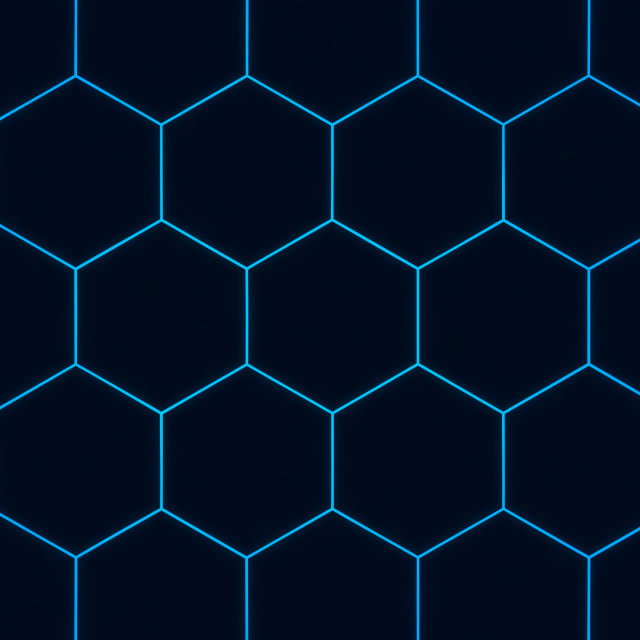
Write a Shadertoy shader that draws this pattern.

```glsl
// Glowing cyan honeycomb outlines on a deep navy ground.
#define CELL_WIDTH 0.2672
#define SIDE_HALF 0.0745
#define APEX 0.1510
#define CELL_CENTER vec2(0.5194, 0.5052)
#define LINE_HALF 0.0021
#define LINE_SOFT 0.0009
#define GLOW_REACH 0.0060
#define GLOW_GAIN 0.21
#define GROUND vec3(0.002, 0.042, 0.112)
#define LINE_BRIGHT vec3(0.0, 0.77, 1.0)
#define LINE_DEEP vec3(0.0, 0.65, 1.0)

float hash(vec2 p) {
    p = fract(p * vec2(0.1031, 0.1137));
    p += dot(p, p.yx + 33.33);
    return fract((p.x + p.y) * p.x * 17.0);
}

float valueNoise(vec2 p) {
    vec2 i = floor(p), f = fract(p);
    f = f * f * (3.0 - 2.0 * f);
    float low = mix(hash(i), hash(i + vec2(1, 0)), f.x);
    float high = mix(hash(i + vec2(0, 1)), hash(i + vec2(1, 1)), f.x);
    return mix(low, high, f.y);
}

// x: inward distance to the cell border, y: distance to the nearest corner
vec2 hexCell(vec2 p) {
    p = abs(p);
    float halfWidth = 0.5 * CELL_WIDTH;
    vec2 slopeNormal = normalize(vec2(APEX - SIDE_HALF, halfWidth));
    float slope = dot(vec2(0.0, APEX) - p, slopeNormal);
    float corner = min(length(p - vec2(0.0, APEX)),
                       length(p - vec2(halfWidth, SIDE_HALF)));
    return vec2(min(halfWidth - p.x, slope), corner);
}

// Two offset rectangular lattices together form the honeycomb
vec2 honeycomb(vec2 p) {
    vec2 period = vec2(CELL_WIDTH, 2.0 * (SIDE_HALF + APEX));
    vec2 a = hexCell(mod(p + 0.5 * period, period) - 0.5 * period);
    vec2 b = hexCell(mod(p, period) - 0.5 * period);
    return a.x > b.x ? a : b;
}

void mainImage(out vec4 fragColor, in vec2 fragCoord) {
    vec2 uv = fragCoord / iResolution.y;
    float pixel = 1.0 / iResolution.y;

    // Slight hand-placed drift of the edges
    vec2 drift = vec2(valueNoise(uv * 8.0), valueNoise(uv * 8.0 + 31.7)) - 0.5;
    vec2 cell = honeycomb(uv - CELL_CENTER + drift * 0.0010);
    float edge = abs(cell.x);

    // Crisp core with small rounded joints
    float soft = max(LINE_SOFT, 0.7 * pixel);
    float width = LINE_HALF + 0.0004 * (valueNoise(uv * 11.0 + 5.3) - 0.5);
    float stroke = min(edge - width, cell.y - 1.35 * width);
    float core = 1.0 - smoothstep(-soft, soft, stroke);
    float glow = GLOW_GAIN * exp(-edge / GLOW_REACH);

    // Lines turn bluer toward the rim of the canvas
    float rim = smoothstep(0.2, 0.62, length(uv - vec2(0.45, 0.5)));
    rim = clamp(rim + 0.3 * (valueNoise(uv * 6.0) - 0.5), 0.0, 1.0);
    vec3 lineColor = mix(LINE_BRIGHT, LINE_DEEP, rim);

    vec3 ground = GROUND + 0.006 * (valueNoise(uv * 40.0) - 0.5);
    vec3 color = mix(ground, lineColor * vec3(1.0, 0.9, 0.9), glow);
    color = mix(color, lineColor, core);
    fragColor = vec4(clamp(color, 0.0, 1.0), 1.0);
}
```
